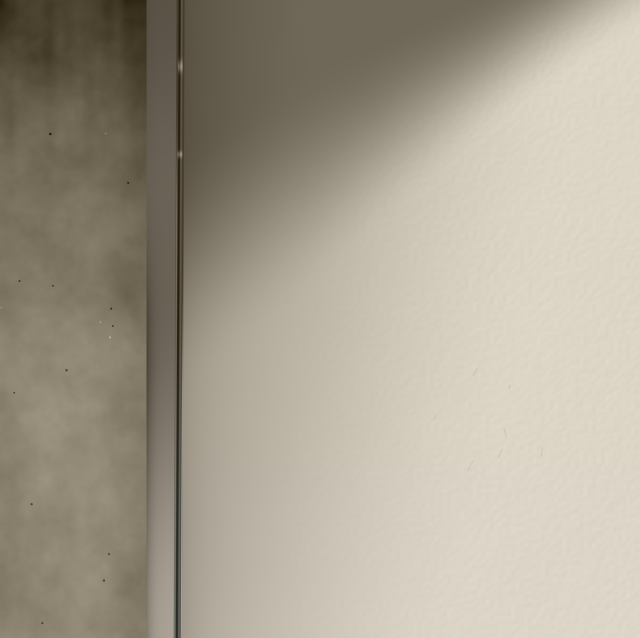
Write a Shadertoy shader that draws this texture.

```glsl
// Concrete pillar and painted wall, parted by a metal channel under a soft diagonal shadow.
#define CONCRETE_EDGE 0.229
#define METAL_LEFT 0.2715
#define METAL_WIDTH 0.0125
#define METAL_LEAN 0.0045
#define SHADOW_START 0.57
#define SHADOW_SLOPE 0.64
#define SHADOW_TONE 0.385
#define BUMP_SCALE 150.0
#define BUMP_DEPTH 0.022
#define PIT_COUNT 16
#define CHIP_COUNT 7

float hash(vec2 p) {
    vec3 q = fract(vec3(p.xyx) * 0.1031);
    q += dot(q, q.yzx + 33.33);
    return fract((q.x + q.y) * q.z);
}

float noise(vec2 p) {
    vec2 i = floor(p), f = fract(p);
    f = f * f * (3.0 - 2.0 * f);
    return mix(mix(hash(i), hash(i + vec2(1, 0)), f.x),
               mix(hash(i + vec2(0, 1)), hash(i + vec2(1, 1)), f.x), f.y);
}

float fbm(vec2 p) {
    float sum = 0.0, amp = 0.5;
    for (int i = 0; i < 5; i++) {
        sum += amp * noise(p);
        p = mat2(1.6, 1.2, -1.2, 1.6) * p + 7.3;
        amp *= 0.5;
    }
    return sum;
}

// Warm grey of a given lightness
vec3 warmGrey(float tone) {
    return vec3(tone, tone - 0.035, tone - 0.095);
}

float line(float x, float centre, float halfWidth, float px) {
    return 1.0 - smoothstep(halfWidth - px, halfWidth + px, abs(x - centre));
}

// p has its origin at the upper left here, with y pointing down
vec3 concrete(vec2 p, float px) {
    float tone = mix(0.25, 0.49, smoothstep(-0.06, 0.36, p.y));
    tone += 0.08 * smoothstep(0.3, 0.65, p.y);
    tone -= 0.07 * smoothstep(0.13, CONCRETE_EDGE, p.x);
    tone -= 0.03 * smoothstep(0.07, 0.0, p.x);
    tone += 0.13 * (fbm(p * vec2(15.0, 11.0)) - 0.48);
    tone += 0.05 * (fbm(p * 55.0) - 0.48);
    tone += 0.04 * (noise(p * vec2(65.0, 5.0)) - 0.5) * smoothstep(0.45, 0.05, p.y);
    for (int i = 0; i < PIT_COUNT; i++) {
        float id = float(i);
        vec2 pit = vec2(hash(vec2(id, 3.1)) * CONCRETE_EDGE, 0.15 + 0.83 * hash(vec2(id, 8.7)));
        float radius = 0.0007 + 0.001 * hash(vec2(id, 5.3));
        float spot = 1.0 - smoothstep(radius - px * 0.5, radius + px, length(p - pit));
        tone += spot * (hash(vec2(id, 1.9)) > 0.8 ? 0.16 : -0.26);
    }
    return warmGrey(tone) - vec3(0.0, 0.0, 0.015);
}

vec3 returnStrip(vec2 p) {
    float across = (p.x - CONCRETE_EDGE) / (METAL_LEFT - CONCRETE_EDGE);
    float tone = mix(0.36, 0.42, smoothstep(0.0, 0.3, p.y));
    tone += 0.25 * smoothstep(0.45, 1.0, p.y);
    float crease = exp(-4.5 * across);
    tone -= crease * mix(0.02, 0.17, smoothstep(0.3, 0.6, p.y));
    return warmGrey(tone) + vec3(0.0, 0.0, 0.015);
}

vec3 metal(vec2 p, float left, float px) {
    float across = (p.x - left) / METAL_WIDTH;
    float blur = px / METAL_WIDTH;
    float lower = smoothstep(0.45, 0.85, p.y);
    vec3 colour = mix(vec3(0.27, 0.235, 0.18), vec3(0.28, 0.285, 0.255), lower);
    colour += 0.18 * line(across, 0.12, 0.09, blur) * smoothstep(0.15, 0.35, p.y);
    colour -= 0.12 * line(across, 0.38, 0.12, blur);
    colour += 0.10 * line(across, 0.65, 0.10, blur);
    colour += 0.38 * line(across, 0.95, 0.08, blur) * smoothstep(0.4, 0.7, p.y);
    float glints = exp(-pow((p.y - 0.104) / 0.009, 2.0)) + exp(-pow((p.y - 0.242) / 0.005, 2.0));
    return colour + 0.25 * glints * line(across, 0.5, 0.3, blur);
}

vec3 wall(vec2 p, float px) {
    // Light grows towards the right and the floor
    float lit = mix(0.65, 0.865, smoothstep(0.2, 0.86, p.x + 0.22 * (p.y - 0.45)));
    lit -= 0.07 * exp(-(p.x - 0.285) * 28.0);

    // Penumbra narrows towards the upper right
    float d = p.y - (SHADOW_START - SHADOW_SLOPE * p.x);
    float spread = mix(0.23, 0.12, smoothstep(0.3, 0.9, p.x));
    float light = smoothstep(-spread * 0.75, spread, d);
    float shade = SHADOW_TONE + 0.05 * smoothstep(0.28, 0.5, p.x);
    shade -= 0.04 * exp(-(p.x - 0.285) * 25.0);
    float tone = mix(shade, lit, light);

    // Roller texture lit from the side
    vec2 q = p * BUMP_SCALE;
    float relief = noise(q) - noise(q + vec2(0.45, 0.35));
    tone += BUMP_DEPTH * relief * light * smoothstep(0.2, 0.9, p.x);
    tone += 0.008 * (fbm(p * 12.0) - 0.48);

    // Small chips and scratches
    for (int i = 0; i < CHIP_COUNT; i++) {
        float id = float(i);
        vec2 c = p - vec2(0.42 + 0.45 * hash(vec2(id, 12.4)), 0.55 + 0.25 * hash(vec2(id, 4.6)));
        c.x += c.y * (hash(vec2(id, 6.2)) - 0.3);
        float size = 0.002 + 0.006 * hash(vec2(id, 9.8));
        float mark = line(c.x, 0.0, 0.0005, px) * line(c.y, 0.0, size, px);
        tone -= 0.09 * mark;
    }
    return warmGrey(tone) + vec3(0.0, 0.003, 0.012 * smoothstep(0.4, 1.0, p.y));
}

void mainImage(out vec4 fragColor, in vec2 fragCoord) {
    vec2 p = fragCoord / iResolution.xy;
    float px = 0.8 / iResolution.x;
    float left = METAL_LEFT + METAL_LEAN * p.y;
    p.y = 1.0 - p.y;

    vec3 colour = concrete(p, px);
    colour = mix(colour, returnStrip(p), smoothstep(-px, px, p.x - CONCRETE_EDGE));
    colour = mix(colour, metal(p, left, px), smoothstep(-px, px, p.x - left));
    colour = mix(colour, wall(p, px), smoothstep(-px, px, p.x - left - METAL_WIDTH));
    fragColor = vec4(clamp(colour, 0.0, 1.0), 1.0);
}
```
